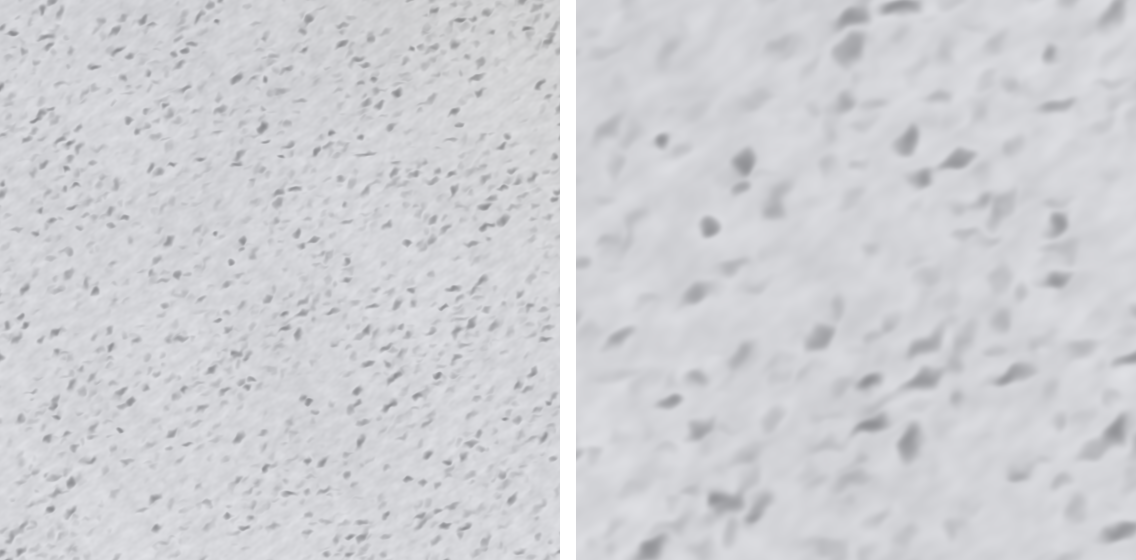
Left, the full canvas; right, a detail of the centre.
Write a WebGL 2 fragment shader that draws this texture.

```glsl
#version 300 es
precision highp float;
// Pale speckled plaster: soft slanted flecks clustered over a faintly streaked grey ground.

#define GRAIN_ANGLE 0.62
#define ANGLE_SPREAD 1.1
#define DARK_CELLS 37.0
#define FAINT_CELLS 52.0
#define FLECK_SIZE vec2(0.0088, 0.0050)
#define DARK_DEPTH 0.36
#define FAINT_DEPTH 0.10
#define STREAK_AMOUNT 0.050
#define BROAD_AMOUNT 0.022
#define GRAIN_AMOUNT 0.022
#define GROUND_TONE 0.832
#define TINT vec3(-0.002, 0.001, 0.017)

uniform vec2 u_resolution;
out vec4 fragColor;

vec3 hash3(vec2 p) {
  vec3 v = fract(vec3(p.xyx) * vec3(0.1031, 0.1030, 0.0973));
  v += dot(v, v.yxz + 33.33);
  return fract((v.xxy + v.yzz) * v.zyx);
}

mat2 rotation(float a) {
  float c = cos(a), s = sin(a);
  return mat2(c, -s, s, c);
}

float cornerSlope(vec2 corner, vec2 offset) {
  float a = 6.28318 * hash3(corner + 71.0).x;
  return dot(vec2(cos(a), sin(a)), offset);
}

// Gradient noise, roughly -0.7 to 0.7
float gradientNoise(vec2 p) {
  vec2 i = floor(p), f = fract(p);
  vec2 w = f * f * f * (f * (f * 6.0 - 15.0) + 10.0);
  vec2 x = vec2(1.0, 0.0);
  float low = mix(cornerSlope(i, f), cornerSlope(i + x, f - x), w.x);
  float high = mix(cornerSlope(i + x.yx, f - x.yx), cornerSlope(i + 1.0, f - 1.0), w.x);
  return mix(low, high, w.y);
}

// Darkening from one jittered layer of flecks, with a slight bright rim
float fleckLayer(vec2 p, float cells, vec2 size, float depth, float seed) {
  vec2 home = floor(p * cells);
  float darkening = 0.0;
  for (int y = -1; y <= 1; y++) {
    for (int x = -1; x <= 1; x++) {
      vec2 cell = home + vec2(x, y);
      vec3 place = hash3(cell + seed);
      vec3 form = hash3(cell + seed + 137.0);
      vec2 center = (cell + 0.05 + 0.9 * place.xy) / cells;

      // Cluster noise decides where flecks gather
      float crowd = gradientNoise(center * vec2(7.0, 9.0) + 19.0);
      float present = step(place.z, 0.50 + 0.85 * crowd);

      vec2 d = rotation((form.x - 0.5) * ANGLE_SPREAD) * (p - center);
      vec2 radii = size * vec2(0.65 + 0.75 * form.y, 0.75 + 0.45 * form.x);
      float r2 = dot(d / radii, d / radii);
      float core = exp(-r2 * (0.7 + 0.3 * r2));
      float rim = 0.06 * r2 * exp(-0.75 * r2);
      float strength = depth * (0.18 + 0.82 * form.z * form.z);
      darkening += present * strength * (core - rim);
    }
  }
  return darkening;
}

void main() {
  vec2 uv = gl_FragCoord.xy / u_resolution.y;
  vec2 p = rotation(GRAIN_ANGLE) * uv + 3.0;

  // Ground: broad drift, slanted streaks and fine grain
  float tone = GROUND_TONE + 0.018 * (0.5 - uv.y);
  tone += BROAD_AMOUNT * gradientNoise(p * 4.0);
  tone += STREAK_AMOUNT * gradientNoise(p * vec2(30.0, 66.0));
  tone += GRAIN_AMOUNT * gradientNoise(p * vec2(85.0, 130.0) + 40.0);

  // Flecks, with outlines bent by noise
  vec2 bend = vec2(gradientNoise(p * 75.0), gradientNoise(p * 75.0 + 53.0));
  vec2 q = p + 0.0055 * bend;
  float dark = fleckLayer(q, DARK_CELLS, FLECK_SIZE, DARK_DEPTH, 11.0);
  dark += fleckLayer(q, FAINT_CELLS, FLECK_SIZE * 0.85, FAINT_DEPTH, 307.0);
  tone -= 0.42 * (1.0 - exp(-dark / 0.42)) * 1.1;

  // Cool tint, warming toward the upper right
  float warmth = smoothstep(1.2, 2.0, uv.x + uv.y);
  vec3 color = vec3(tone) + TINT * (1.0 - 0.7 * warmth);
  fragColor = vec4(clamp(color, 0.0, 1.0), 1.0);
}
```
